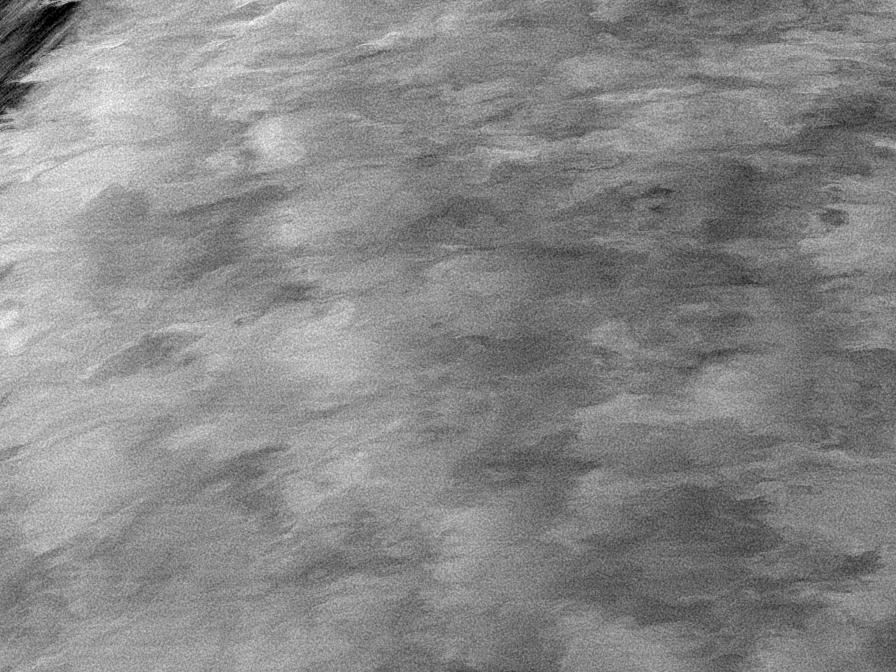
This texture is drawn by a Shadertoy shader. Its source:

```glsl
#define LEFT_TONE 0.605
#define RIGHT_TONE 0.450
#define FLOW_SCALE vec2(4.4, 11.0)
#define WARP 1.0
#define WISP_CONTRAST 0.33
#define PATCH_CONTRAST 0.11
#define FILAMENT_GAIN 0.10
#define GRAIN_SCALE 290.0
#define GRAIN_GAIN 0.155
#define SCANLINE_GAIN 0.035

float hash(vec2 p) {
    vec3 q = fract(vec3(p.xyx) * 0.1031);
    q += dot(q, q.yzx + 33.33);
    return fract((q.x + q.y) * q.z);
}

// Dot product of a random unit gradient with the offset from its corner
float corner(vec2 cell, vec2 offset) {
    float angle = 6.2832 * hash(cell);
    return dot(vec2(cos(angle), sin(angle)), offset);
}

float gradientNoise(vec2 p) {
    vec2 i = floor(p), f = fract(p);
    vec2 u = f * f * f * (f * (f * 6.0 - 15.0) + 10.0);
    vec2 e = vec2(1.0, 0.0);
    return mix(mix(corner(i, f), corner(i + e, f - e), u.x),
               mix(corner(i + e.yx, f - e.yx), corner(i + 1.0, f - 1.0), u.x), u.y);
}

mat2 rotation(float a) {
    return mat2(cos(a), sin(a), -sin(a), cos(a));
}

float fbm(vec2 p) {
    float sum = 0.0, gain = 0.5;
    for (int i = 0; i < 5; i++) {
        sum += gain * gradientNoise(p);
        p = p * 2.03 + vec2(17.3, 9.1);
        gain *= 0.66;
    }
    return sum;
}

// Streams rise on the left, level out to the right and tighten with height
vec2 flowCoords(vec2 p) {
    float rise = 0.52 * p.x - 0.2 * p.x * p.x;
    vec2 q = vec2((p.x - 0.6) * (1.0 + 0.4 * p.y), p.y * (1.0 + 0.45 * p.y) - rise);
    vec2 f = q * FLOW_SCALE + 40.0;
    vec2 bend = vec2(fbm(f * 0.5 + 5.2), fbm(f * 0.5 + 31.7));
    return f + WARP * bend * vec2(1.0, 1.8);
}

// Broad light: bright left flank and a pale trail curving to the lower right
float baseTone(vec2 p) {
    float tone = mix(LEFT_TONE, RIGHT_TONE, smoothstep(0.0, 1.15, p.x));
    tone += 0.04 * (p.y - 0.5);
    float flank = p.x - 0.22 * smoothstep(0.55, 1.0, p.y);
    tone += 0.13 * exp(-flank * flank * 55.0) * smoothstep(0.0, 0.85, p.y);
    float drop = 1.0 - p.y;
    float trail = p.x - 0.42 - 0.55 * drop * drop * drop;
    return tone + 0.06 * exp(-trail * trail * 150.0);
}

// Thin bright crests where the noise crosses zero
float filaments(vec2 f) {
    float n = gradientNoise(f * vec2(0.7, 0.9) + 0.5 * fbm(f * 1.2));
    float crest = pow(1.0 - min(1.0, abs(n) * 2.2), 5.0);
    float gate = smoothstep(-0.05, 0.2, gradientNoise(f * 0.4 + 71.0));
    return crest * gate - 0.1;
}

float filmGrain(vec2 p) {
    vec2 g = p * GRAIN_SCALE;
    return gradientNoise(rotation(0.4) * g + 300.0)
         + 0.8 * gradientNoise(rotation(1.1) * g * 1.31 + 700.0);
}

void mainImage(out vec4 fragColor, in vec2 fragCoord) {
    vec2 p = fragCoord / iResolution.y;
    vec2 f = flowCoords(p);
    float wisp = fbm(f);
    float contrast = mix(0.75, 1.35, p.y * p.y);

    // Cloud layers
    vec2 drift = 0.12 * vec2(wisp, fbm(f + 13.0));
    float tone = baseTone(p + drift);
    float patches = fbm(vec2(p.x * 3.0, p.y * 4.5 - p.x * 1.2) + drift * 4.0 + 8.0);
    tone += PATCH_CONTRAST * (smoothstep(-0.17, 0.13, patches) - 0.55);
    tone += contrast * WISP_CONTRAST * wisp;
    tone += contrast * FILAMENT_GAIN * filaments(f);

    // Dark streaked gap in the upper left corner
    float edge = p.x - 0.55 * (p.y - 0.82) + 0.1 * wisp;
    float gap = smoothstep(0.015, -0.02, edge);
    float streak = fbm(rotation(-0.75) * p * 6.3 + vec2(0.0, 45.0 * (p.y - 0.9 * p.x)));
    tone = mix(tone, 0.24 + 0.8 * streak, gap);

    // Sensor texture
    tone += GRAIN_GAIN * filmGrain(p);
    tone += SCANLINE_GAIN * gradientNoise(vec2(p.x * 2.5, p.y * 171.0));
    fragColor = vec4(vec3(clamp(tone, 0.0, 1.0)), 1.0);
}
```
